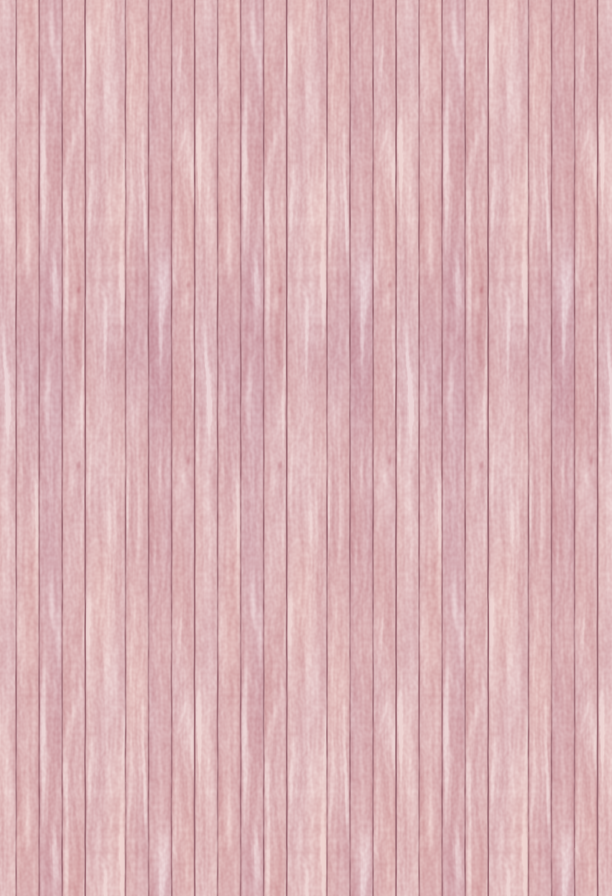
This texture is drawn by a WebGL 1 fragment shader. Its source:

```glsl
precision highp float;

uniform vec2 u_resolution;

// Lengths are fractions of the canvas width
const float GROUP_WIDTH = 0.3292;   // one wide and seven narrow planks
const float GROUP_START = 0.1393;
const float WIDE_SHARE = 0.2;
const float NARROW_SHARE = (1.0 - WIDE_SHARE) / 7.0;
const float GRAIN_HEIGHT = 0.935;
const float SEAM_REACH = 0.0026;

const vec3 DEEP_ROSE = vec3(0.80, 0.588, 0.613);
const vec3 PALE_ROSE = vec3(0.92, 0.812, 0.815);
const vec3 SEAM_COLOR = vec3(0.61, 0.41, 0.45);
const vec3 WARM_SHIFT = vec3(0.012, 0.002, -0.014);

vec2 gradientAt(vec2 cell) {
  float angle = 6.2832 * fract(sin(dot(cell, vec2(127.1, 311.7))) * 43758.55);
  return vec2(cos(angle), sin(angle));
}

// Gradient noise that wraps vertically after rows cells
float gradientNoise(vec2 p, float rows) {
  vec2 i = floor(p);
  vec2 f = fract(p);
  vec2 s = f * f * f * (f * (f * 6.0 - 15.0) + 10.0);
  float y0 = mod(i.y, rows);
  float y1 = mod(i.y + 1.0, rows);
  float a = dot(gradientAt(vec2(i.x, y0)), f);
  float b = dot(gradientAt(vec2(i.x + 1.0, y0)), f - vec2(1.0, 0.0));
  float c = dot(gradientAt(vec2(i.x, y1)), f - vec2(0.0, 1.0));
  float d = dot(gradientAt(vec2(i.x + 1.0, y1)), f - vec2(1.0, 1.0));
  return mix(mix(a, b, s.x), mix(c, d, s.x), s.y);
}

float grain(vec2 p, vec2 cells, float seed) {
  return gradientNoise(p * cells + vec2(seed * 37.0, 0.0), cells.y);
}

// Returns plank index, distance from its left edge, and its width
vec3 plankAt(float x) {
  float t = fract((x - GROUP_START) / GROUP_WIDTH);
  float inNarrow = step(WIDE_SHARE, t);
  float n = max(t - WIDE_SHARE, 0.0) / NARROW_SHARE;
  float left = mix(t, fract(n) * NARROW_SHARE, inNarrow);
  float width = mix(WIDE_SHARE, NARROW_SHARE, inNarrow);
  return vec3(inNarrow * (1.0 + floor(n)), vec2(left, width) * GROUP_WIDTH);
}

// Planks cycle through pale, medium, mauve and knotted boards
float boardTone(float kind) {
  return kind < 0.5 ? 0.64 : kind < 1.5 ? 0.54 : kind < 2.5 ? 0.41 : 0.53;
}

float softSpot(vec2 offset, vec2 radius) {
  vec2 q = offset / radius;
  return exp(-dot(q, q));
}

// Bright flecks and dark knots along a knotted board
float knotTone(vec2 p, float seed) {
  float tone = 0.0;
  for (int k = 0; k < 2; k++) {
    float row = float(k);
    vec2 knot = p - vec2(0.0265, 0.468 + 0.286 * row + 0.006 * sin(seed * 2.0));
    knot.x += 0.12 * knot.y;
    tone -= 0.5 * softSpot(knot, vec2(0.0035, 0.006));
    tone += 0.3 * softSpot(knot - vec2(-0.004, 0.026), vec2(0.005, 0.022));
    vec2 fleck = p - vec2(0.020, 0.229 + GRAIN_HEIGHT * row);
    fleck.x += 0.25 * fleck.y;
    tone += 0.36 * softSpot(fleck, vec2(0.005, 0.030));
  }
  return tone;
}

// Long streaks, thin fibres and short pores
float woodTone(vec2 p, float seed) {
  vec2 q = vec2(p.x, p.y / GRAIN_HEIGHT);
  q.x += 0.007 * grain(q, vec2(18.0, 5.0), seed + 3.0);
  float streak = grain(q, vec2(75.0, 5.0), seed);
  float tone = 0.22 * streak + 0.40 * smoothstep(0.12, 0.5, streak);
  tone += 0.26 * grain(q, vec2(30.0, 6.0), seed + 5.0);
  tone += 0.30 * grain(q, vec2(150.0, 9.0), seed + 7.0);
  tone += 0.26 * grain(q, vec2(173.0, 48.0), seed + 11.0);
  tone += 0.20 * grain(q, vec2(191.0, 150.0), seed + 17.0);
  return tone;
}

// Soft seam, darkest beside knotted boards and broken along its length
float seamShade(vec3 plank, float down, float pixel) {
  float edge = min(plank.y, plank.z - plank.y);
  float seamIndex = plank.x + step(0.5 * plank.z, plank.y);
  float strength = mod(seamIndex, 4.0) < 0.5 ? 0.95 : 0.68;
  float wear = gradientNoise(vec2(seamIndex * 7.3, down * 11.0), 64.0);
  wear += 0.7 * gradientNoise(vec2(seamIndex * 5.7, down * 60.0), 256.0);
  float line = 1.0 - smoothstep(0.0, max(SEAM_REACH, pixel), edge);
  return line * clamp(strength + 0.45 * wear, 0.0, 1.0) + 0.09 * exp(-edge / 0.003);
}

void main() {
  vec2 p = gl_FragCoord.xy / u_resolution.x;
  float pixel = 1.0 / u_resolution.x;
  float down = u_resolution.y / u_resolution.x - p.y;
  float wander = 0.0007 * gradientNoise(vec2(floor(p.x * 9.0), down * 14.0), 64.0);
  vec3 plank = plankAt(p.x + wander);
  float kind = mod(plank.x, 4.0);
  vec2 local = vec2(plank.y, down);

  // Board shade, grain and slow variation across the whole wall
  float tone = boardTone(kind) + woodTone(local, plank.x + 1.0);
  tone += knotTone(local, plank.x) * step(2.5, kind);
  tone += 0.14 * softSpot(vec2(plank.y - 0.6 * plank.z, 0.0), vec2(0.007)) * step(kind, 0.5);
  tone += 0.12 * gradientNoise(vec2(p.x * 7.0, down * 4.0) + 19.0, 64.0);
  float band = softSpot(vec2(0.0, down - 0.57), vec2(1.0, 0.13));
  tone -= 0.09 * band;
  vec3 color = mix(DEEP_ROSE, PALE_ROSE, clamp(tone, -0.3, 1.1));

  // Warm boards with mauve patches
  float warmth = 0.4 + 1.2 * grain(local, vec2(20.0, 4.0), plank.x + 13.0);
  warmth -= 0.7 * band + (abs(kind - 2.0) < 0.5 ? 0.6 : 0.0);
  color += WARM_SHIFT * clamp(warmth, -1.0, 1.0);

  color = mix(color, SEAM_COLOR, clamp(seamShade(plank, down, pixel), 0.0, 1.0));
  gl_FragColor = vec4(color, 1.0);
}
```
